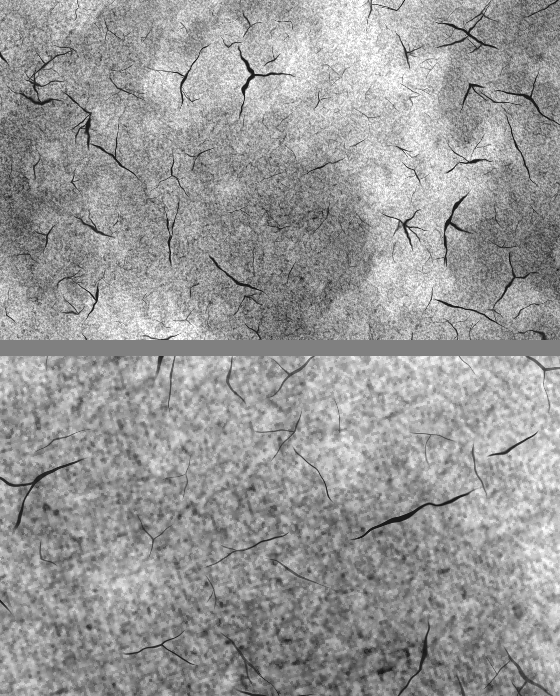
Top: the whole. Bottom: its middle third, enlarged.
A WebGL 2 fragment shader for this texture:

```glsl
#version 300 es
precision highp float;
// Weathered grey concrete: mottled plaster, fine grain and scattered branching cracks.

uniform vec2 u_resolution;
out vec4 outColor;

// All lengths are fractions of the canvas height.
const float BASE_TONE = 0.735;
const float BAND_CONTRAST = 0.075;
const float CLOUD_CONTRAST = 0.50;
const float PATCH_CONTRAST = 0.11;
const float CHIP_CONTRAST = 0.07;
const float MOTTLE_CONTRAST = 0.20;
const float GRAIN_CONTRAST = 0.30;
const float SPECK_CONTRAST = 0.17;
const float GRAIN_FREQ = 215.0;
const float PIT_FREQ = 130.0;
const float PIT_DEPTH = 0.17;
const float CRACK_TONE = 0.08;
const float TAU = 6.2831853;
const mat2 TILT = mat2(0.8, 0.6, -0.6, 0.8);

float hash(vec2 p) {
    return fract(sin(dot(p, vec2(127.1, 311.7))) * 43758.545);
}

float noise(vec2 p) {
    vec2 i = floor(p), f = fract(p);
    f = f * f * (3.0 - 2.0 * f);
    return mix(mix(hash(i), hash(i + vec2(1, 0)), f.x),
               mix(hash(i + vec2(0, 1)), hash(i + vec2(1, 1)), f.x), f.y);
}

float fbm(vec2 p) {
    float sum = 0.0, amp = 0.5;
    for (int i = 0; i < 5; i++) {
        sum += amp * noise(p);
        p = 2.0 * TILT * p + 7.3;
        amp *= 0.5;
    }
    return sum / 0.97;
}

vec2 noise2(vec2 p) {
    return vec2(noise(p), noise(p + 57.3)) - 0.5;
}

// Coverage of one tapering crack arm that starts at the origin.
float crackArm(vec2 p, vec2 end, float width, float px) {
    float t = clamp(dot(p, end) / dot(end, end), 0.0, 1.0);
    float w = width * pow(1.0 - t, 0.6);
    float fade = 1.0 - smoothstep(0.75, 1.0, t);
    return fade * (1.0 - smoothstep(w - 0.7 * px, w + 0.7 * px, length(p - t * end)));
}

// One crack per chosen cell: two bent arms and sometimes a side branch.
float crackLayer(vec2 p, float cell, float width, float density, float seed, float px) {
    vec2 home = floor(p / cell);
    float cover = 0.0;
    for (int y = -1; y <= 1; y++)
    for (int x = -1; x <= 1; x++) {
        vec2 id = home + vec2(x, y);
        vec2 key = id + seed;
        if (hash(key) > density) continue;
        vec2 joint = (id + 0.15 + 0.7 * vec2(hash(key + 3.1), hash(key + 5.7))) * cell;
        float angle = TAU * hash(key + 9.2);
        float size = mix(0.4, 1.0, hash(key + 11.4));
        for (int k = 0; k < 3; k++) {
            float r = hash(key + 17.3 + float(k) * 4.7);
            if (k == 2 && r < 0.4) continue;
            float a = angle + float(k) * 0.47 * TAU + (r - 0.5) * 1.3;
            if (k == 2) a = angle + mix(1.1, 2.2, r);
            float len = cell * size * mix(0.45, 0.85, fract(r * 7.0));
            float w = width * size * (k == 2 ? 0.65 : 1.0);
            cover = max(cover, crackArm(p - joint, len * vec2(cos(a), sin(a)), w, px));
        }
    }
    return cover;
}

float concreteTone(vec2 p, vec2 uv) {
    // Broad light and dark areas
    vec2 q = p + 0.12 * noise2(p * 5.0);
    float band = cos(TAU * (uv.x + 0.06 * (uv.y - 0.5) - 0.28) / 0.45);
    float lowRight = smoothstep(0.45, 0.7, uv.x) * (1.0 - smoothstep(0.05, 0.55, uv.y));
    vec2 edge = abs(uv - 0.5) * 2.0;
    float tone = BASE_TONE + BAND_CONTRAST * band - 0.09 * lowRight;
    tone -= 0.07 * pow(edge.x, 4.0) + 0.02 * pow(edge.y, 4.0);
    tone += CLOUD_CONTRAST * (fbm(q * 2.4 + 3.0) - 0.5);

    // Flaked patches and small chips with crisp, ragged rims
    float flake = fbm(p * vec2(5.0, 4.0) + 21.0);
    float chip = fbm(p * vec2(13.0, 9.0) + 33.0);
    tone += PATCH_CONTRAST * (smoothstep(0.51, 0.535, flake) - 0.45);
    tone += CHIP_CONTRAST * (smoothstep(0.57, 0.60, chip) - 0.25);
    tone += MOTTLE_CONTRAST * (fbm(p * 24.0 + 40.0) - 0.5);

    // Grain on tilted lattices, and pits that gather in rough areas
    float rough = smoothstep(0.35, 0.65, fbm(p * 3.5 + 70.0));
    vec2 g = TILT * p;
    tone += GRAIN_CONTRAST * (noise(g * GRAIN_FREQ) - 0.5);
    tone += SPECK_CONTRAST * (hash(floor(TILT * g * 340.0)) - 0.5);
    float pit = smoothstep(0.72, 0.92, noise(TILT * g * PIT_FREQ + 13.0));
    return tone - PIT_DEPTH * pit * mix(0.3, 1.0, rough);
}

void main() {
    float px = 1.0 / u_resolution.y;
    vec2 p = gl_FragCoord.xy * px;
    vec2 uv = gl_FragCoord.xy / u_resolution;
    float tone = concreteTone(p, uv);

    // Cracks follow a jagged, warped path and vary in width
    vec2 c = p + 0.032 * noise2(p * 13.0) + 0.009 * noise2(p * 42.0) + 0.003 * noise2(p * 105.0);
    float swell = mix(0.3, 1.6, noise(p * 38.0 + 5.0));
    float cracks = crackLayer(c, 0.21, 0.0050 * swell, 0.62, 11.0, px);
    cracks = max(cracks, 0.9 * crackLayer(c + 0.07, 0.12, 0.0030 * swell, 0.50, 43.0, px));
    cracks = max(cracks, 0.6 * crackLayer(c + 0.03, 0.06, 0.0016 * swell, 0.36, 87.0, px));
    tone = mix(tone, CRACK_TONE, cracks * 0.95);

    outColor = vec4(vec3(clamp(tone, 0.0, 1.0)), 1.0);
}
```
